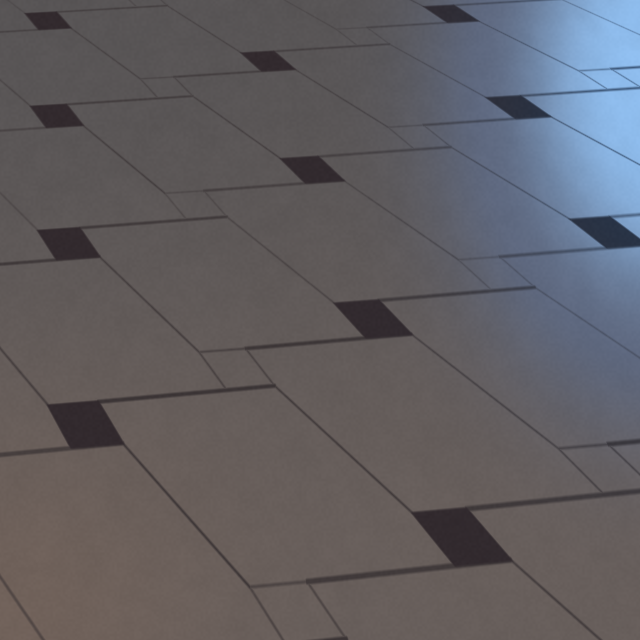
Reproduce this texture procedurally as a WebGL 2 fragment shader.

```glsl
#version 300 es
precision highp float;

uniform vec2 u_resolution;
out vec4 outColor;

// Floor plane to canvas projection: column step, row step, origin
const mat3 FLOOR_TO_CANVAS = mat3(
  0.2565, 0.1100, 0.0548,
 -0.0039, 0.4110, 0.2075,
  0.1328, 0.3372, 1.0);

// Sides of the small inset tile, in lattice units
const vec2 INSET_ACROSS = vec2(0.3085, -0.064);
const vec2 INSET_DOWN = vec2(0.120, -0.2227);

const float JOINT_WIDE = 0.0095;   // half widths, lattice units
const float JOINT_THIN = 0.0055;
const float BLUR = 0.0017;         // edge softness, canvas units
const float GRAIN = 0.014;
const float MOTTLE = 0.022;

const vec2 GLOW_CENTER = vec2(1.05, 0.88);
const vec2 GLOW_SIZE = vec2(0.42, 0.62);
const float GLOW_FALLOFF = 2.2;

const vec3 TILE_NEAR = vec3(0.405, 0.370, 0.357);
const vec3 TILE_FAR = vec3(0.345, 0.332, 0.335);
const vec3 TILE_COOL = vec3(0.370, 0.410, 0.500);
const vec3 TILE_GLOW = vec3(0.560, 0.740, 0.930);
const vec3 WARM_CORNER = vec3(0.035, 0.012, -0.005);
const vec3 INSET_DARK = vec3(0.195, 0.163, 0.178);
const vec3 INSET_GLOW = vec3(0.140, 0.220, 0.320);
const vec3 JOINT_DARK = vec3(0.220, 0.195, 0.200);
const vec3 JOINT_GLOW = vec3(0.170, 0.270, 0.400);

float hash(vec2 p) {
  vec3 q = fract(vec3(p.xyx) * 0.1031);
  q += dot(q, q.yzx + 33.33);
  return fract((q.x + q.y) * q.z);
}

float noise(vec2 p) {
  vec2 i = floor(p), f = fract(p);
  f = f * f * (3.0 - 2.0 * f);
  return mix(mix(hash(i), hash(i + vec2(1, 0)), f.x),
             mix(hash(i + vec2(0, 1)), hash(i + vec2(1, 1)), f.x), f.y);
}

float segmentDistance(vec2 p, vec2 a, vec2 b) {
  vec2 ab = b - a;
  return length(p - a - ab * clamp(dot(p - a, ab) / dot(ab, ab), 0.0, 1.0));
}

// Signed distance to the skewed inset tile
float insetDistance(vec2 p) {
  mat2 sides = mat2(INSET_ACROSS, INSET_DOWN);
  vec2 heights = abs(determinant(sides)) / vec2(length(INSET_DOWN), length(INSET_ACROSS));
  vec2 d = (abs(inverse(sides) * p) - 0.5) * heights;
  return length(max(d, 0.0)) + min(max(d.x, d.y), 0.0);
}

float coverage(float d, float soft) {
  return 1.0 - smoothstep(-soft, soft, d);
}

vec3 tileColor(vec2 uv, float glow) {
  vec3 color = mix(TILE_NEAR, TILE_FAR, smoothstep(0.1, 1.0, uv.y));
  color += WARM_CORNER * exp(-9.0 * dot(uv, uv));
  color = mix(color, TILE_COOL, smoothstep(0.0, 0.34, glow));
  return mix(color, TILE_GLOW, smoothstep(0.3, 0.95, glow));
}

void main() {
  vec2 uv = gl_FragCoord.xy / u_resolution;
  vec3 projected = inverse(FLOOR_TO_CANVAS) * vec3(uv, 1.0);
  vec2 plane = projected.xy / projected.z;

  // Softness follows the perspective
  vec2 perPixel = fwidth(plane);
  float soft = 0.7 * length(perPixel) * max(1.0, BLUR * u_resolution.y);

  // Joints and insets of the surrounding lattice cells
  vec2 halfSum = 0.5 * (INSET_ACROSS + INSET_DOWN);
  vec2 halfDiff = 0.5 * (INSET_ACROSS - INSET_DOWN);
  float joint = 0.0, inset = 0.0;
  for (int y = -1; y <= 1; y++) {
    for (int x = -1; x <= 1; x++) {
      vec2 cell = round(plane) + vec2(x, y);
      vec2 p = plane - cell;
      float wear = hash(cell + 40.0);
      float across = segmentDistance(p, halfDiff, vec2(1, 0) + halfSum);
      float along = segmentDistance(p, halfSum, vec2(1, -1) - halfSum);
      float edge = insetDistance(p);
      joint = max(joint, coverage(across - JOINT_WIDE, soft) * mix(0.65, 0.95, wear));
      joint = max(joint, coverage(along - JOINT_THIN, soft) * mix(0.45, 0.9, wear));
      joint = max(joint, coverage(abs(edge) - JOINT_THIN, soft) * mix(0.4, 0.7, wear));
      // Every second column of insets is dark
      if (mod(cell.x, 2.0) < 0.5) inset = max(inset, coverage(edge - JOINT_THIN, soft));
    }
  }

  // Window light spilling in from the upper right
  vec2 toGlow = (uv - GLOW_CENTER) / GLOW_SIZE;
  float glow = exp(-GLOW_FALLOFF * dot(toGlow, toGlow));
  vec3 color = tileColor(uv, glow);
  color *= 1.0 + MOTTLE * (noise(plane * 7.0 + 30.0) + noise(uv * 45.0) - 1.0);

  // Joints fade a little with distance, except in the light
  float fade = mix(1.0, 0.65, smoothstep(0.5, 1.0, uv.y) * (1.0 - glow));
  color = mix(color, mix(JOINT_DARK, JOINT_GLOW, glow), joint * fade);
  color = mix(color, mix(INSET_DARK, INSET_GLOW, glow), inset);
  color += GRAIN * (noise(uv * 260.0) - 0.5);
  outColor = vec4(color, 1.0);
}
```
